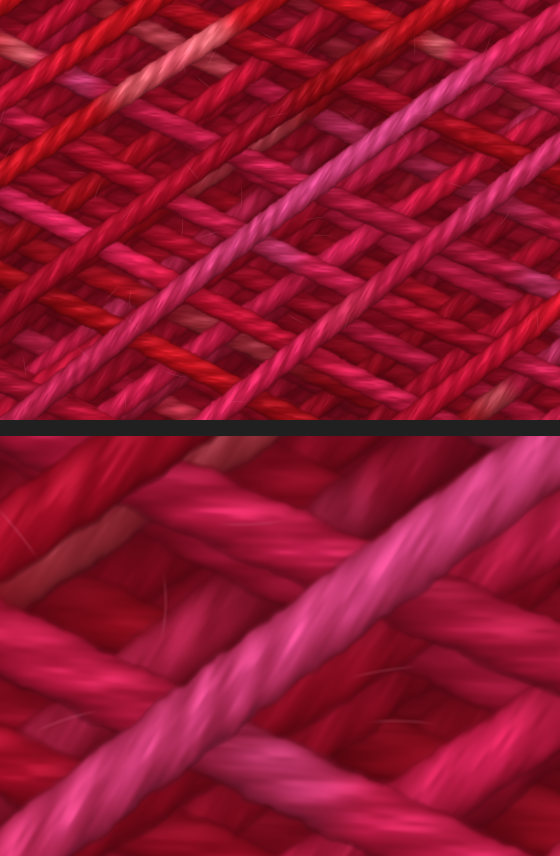
Top, the full canvas; bottom, a detail of the centre.
Give the GLSL for this texture, as a Shadertoy shader.

```glsl
// Macro view of a ball of hand-dyed crimson and pink yarn, wound in crossing layers.

const int   LAYERS      = 9;      // painted from the deepest to the topmost
const int   HAIRS       = 48;
const float RISE_ANGLE  = 0.62;   // directions of the two windings, radians
const float FALL_ANGLE  = -0.46;
const float YARN_RADIUS = 0.029;
const float PLY_PITCH   = 0.070;  // length of one twist bump
const float PLY_SLANT   = 1.7;
const float DEEP_GAP    = 0.085;  // strand spacing, deepest and topmost layer
const float TOP_GAP     = 0.23;
const float SHADOW      = 0.42;

const vec3 SHADE   = vec3(0.345, 0.024, 0.074);
const vec3 RED     = vec3(0.77, 0.075, 0.120);
const vec3 CRIMSON = vec3(0.76, 0.070, 0.205);
const vec3 MAGENTA = vec3(0.90, 0.150, 0.390);
const vec3 LILAC   = vec3(0.92, 0.310, 0.600);
const vec3 SALMON  = vec3(0.95, 0.480, 0.520);
const vec3 SHEEN   = vec3(1.00, 0.520, 0.660);
const vec3 DARK_TINT = vec3(1.0, 0.62, 0.68);  // dim yarn keeps a saturated red

float hash(vec2 p) {
    vec3 q = fract(vec3(p.xyx) * 0.1031);
    q += dot(q, q.yzx + 33.33);
    return fract((q.x + q.y) * q.z);
}

float noise(vec2 p) {
    vec2 i = floor(p), f = fract(p);
    f = f * f * (3.0 - 2.0 * f);
    return mix(mix(hash(i), hash(i + vec2(1, 0)), f.x),
               mix(hash(i + vec2(0, 1)), hash(i + vec2(1, 1)), f.x), f.y);
}

vec2 rotate(vec2 p, float angle) {
    float c = cos(angle), s = sin(angle);
    return vec2(c * p.x + s * p.y, c * p.y - s * p.x);
}

// Closed ring of dye colours, so that hues may drift along a strand.
vec3 dye(float t) {
    t = fract(t);
    vec3 c = mix(RED, CRIMSON, smoothstep(0.12, 0.28, t));
    c = mix(c, MAGENTA, smoothstep(0.48, 0.64, t));
    c = mix(c, LILAC, smoothstep(0.74, 0.79, t));
    c = mix(c, MAGENTA, smoothstep(0.81, 0.86, t));
    c = mix(c, SALMON, smoothstep(0.88, 0.93, t));
    return mix(c, RED, smoothstep(0.94, 1.0, t));
}

// Paints one strand; u runs along it, d is the signed distance from its axis.
vec3 paintStrand(vec3 under, float u, float d, float depth, float seed) {
    float phase = (u - PLY_SLANT * d) / PLY_PITCH + 1.1 * noise(vec2(u * 7.0, seed));
    float twist = mix(0.45, 1.0, noise(vec2(u * 3.0, seed + 2.0)));
    float bump = 0.5 + 0.5 * twist * cos(6.2832 * phase);
    float fuzz = noise(vec2(u * 110.0, seed + d * 60.0)) - 0.5;
    float radius = YARN_RADIUS * (0.88 + 0.11 * bump + 0.09 * fuzz)
                 * mix(0.92, 1.02, depth);
    float v = d / radius;

    // Soft shadow thrown mostly below the strand
    float s = (d + 0.013) / (YARN_RADIUS * 1.45);
    under = mix(under, SHADE, SHADOW * exp(-s * s));

    // Round body with twisted plies and fine fibres along them
    float body = sqrt(max(0.0, 1.0 - v * v));
    vec2 fibreUV = vec2((u + d * 0.8) * 34.0, (d - u * 0.42) * 200.0 + seed);
    float fibre = noise(fibreUV) - 0.5;
    float light = 0.52 + 0.30 * body + 0.11 * v;
    light *= 0.86 + 0.24 * bump * body + 0.14 * fibre;
    light *= mix(0.78, 1.12, noise(vec2(u * 3.0, seed + 5.0)));

    float hue = hash(vec2(seed, 3.0)) + 0.42 * noise(vec2(u * 2.4, seed + 9.0));
    vec3 tint = mix(CRIMSON * 0.94, dye(hue), 0.15 + 0.80 * smoothstep(0.1, 0.9, depth));
    vec3 yarn = tint * light * mix(0.97, 1.12, depth);
    yarn *= mix(DARK_TINT, vec3(1.0), smoothstep(0.45, 0.95, light));
    float glint = body * body * bump * smoothstep(-0.3, 0.6, v + fibre);
    yarn += SHEEN * glint * 0.13 * depth;

    float blur = mix(0.32, 0.13, depth);
    return mix(under, yarn, 1.0 - smoothstep(1.0 - blur, 1.0 + blur, abs(v)));
}

vec3 paintLayer(vec3 col, vec2 p, int index) {
    float id = float(index), depth = id / float(LAYERS - 1);
    float angle = index % 2 == 0 ? RISE_ANGLE : FALL_ANGLE;
    angle += 0.09 * (hash(vec2(id, 7.0)) - 0.5);
    float gap = mix(DEEP_GAP, TOP_GAP, depth * depth);
    vec2 q = rotate(p, angle) + vec2(0.0, gap * hash(vec2(id, 2.0)));
    float row = floor(q.y / gap);
    for (int k = -1; k <= 1; k++) {
        float strand = row + float(k);
        float seed = 40.0 + strand * 7.31 + id * 61.7;
        if (hash(vec2(seed, 1.0)) > mix(0.95, 0.62, depth)) continue;
        float sway = 0.45 * (hash(vec2(seed, 4.0)) - 0.5) + 0.13 * sin(q.x * 1.7 + seed);
        float d = q.y - (strand + 0.5 + sway) * gap;
        col = paintStrand(col, q.x, d, depth, seed);
    }
    return col;
}

void mainImage(out vec4 fragColor, in vec2 fragCoord) {
    vec2 p = fragCoord / iResolution.y;
    vec3 col = SHADE * 1.15;
    for (int i = 0; i < LAYERS; i++) col = paintLayer(col, p, i);

    // Stray hairs: short faint arcs
    for (int i = 0; i < HAIRS; i++) {
        float n = float(i);
        vec2 root = vec2(hash(vec2(n, 11.0)) * iResolution.x / iResolution.y, hash(vec2(n, 12.0)));
        vec2 q = rotate(p - root, 6.2832 * hash(vec2(n, 13.0)));
        float d = abs(q.y - 9.0 * (hash(vec2(n, 14.0)) - 0.5) * q.x * q.x);
        float hair = (1.0 - smoothstep(0.0003, 0.0022, d)) * (1.0 - smoothstep(0.01, 0.03, abs(q.x)));
        col = mix(col, SHEEN * 0.8, 0.16 * hair);
    }

    // Broad unevenness of the light
    col *= 0.93 + 0.16 * noise(p * 2.5 + 4.0);
    fragColor = vec4(clamp(col, 0.0, 1.0), 1.0);
}
```
